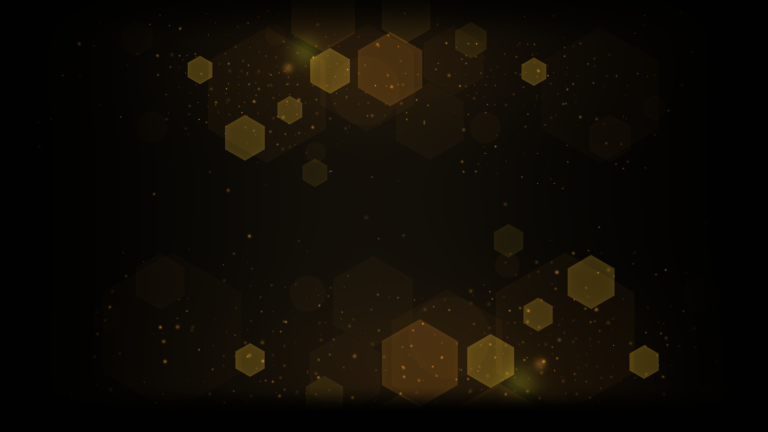
Write a WebGL 2 fragment shader that draws this background.

```glsl
#version 300 es
precision highp float;
// Dark amber backdrop with glowing hexagons, soft discs and drifting sparks.
// One cluster is drawn twice: upright along the top, and turned by half a
// circle and enlarged along the bottom. A vignette darkens the borders.

uniform vec2 u_resolution;
out vec4 fragColor;

const vec3 HAZE = vec3(0.066, 0.054, 0.030);
const vec3 BROWN = vec3(0.070, 0.042, 0.012);
const vec3 AMBER = vec3(0.170, 0.105, 0.025);
const vec3 GOLD = vec3(0.250, 0.200, 0.045);
const vec3 SPARK = vec3(0.520, 0.320, 0.090);
const vec3 OLIVE = vec3(0.150, 0.160, 0.030);

// Shapes: centre x, centre y, radius, strength (canvas height = 1)
const vec4 HEXES[10] = vec4[10](
  vec4(0.463, 0.838, 0.033, 1.00), vec4(1.236, 0.834, 0.033, 0.95),
  vec4(0.764, 0.836, 0.053, 0.95), vec4(0.903, 0.840, 0.086, 0.85),
  vec4(0.567, 0.681, 0.053, 0.85), vec4(0.671, 0.745, 0.033, 0.80),
  vec4(0.729, 0.600, 0.033, 0.34), vec4(0.748, 0.965, 0.085, 0.40),
  vec4(0.940, 0.965, 0.065, 0.35), vec4(1.090, 0.907, 0.042, 0.32));
const vec4 FAINT[8] = vec4[8](
  vec4(0.618, 0.780, 0.157, 0.20), vec4(1.389, 0.780, 0.157, 0.10),
  vec4(0.317, 0.912, 0.042, 0.10), vec4(1.412, 0.680, 0.055, 0.14),
  vec4(1.516, 0.750, 0.030, 0.08), vec4(0.995, 0.720, 0.090, 0.16),
  vec4(0.850, 0.820, 0.125, 0.16), vec4(1.050, 0.860, 0.080, 0.16));
const vec4 DISCS[5] = vec4[5](
  vec4(1.123, 0.704, 0.035, 0.18), vec4(0.731, 0.648, 0.024, 0.20),
  vec4(0.352, 0.706, 0.035, 0.10), vec4(0.637, 0.919, 0.024, 0.16),
  vec4(0.845, 0.790, 0.080, 0.14));

float hash(vec2 p) {
  return fract(sin(dot(p, vec2(127.1, 311.7))) * 43758.5453);
}

// Signed distance to a hexagon with a corner at the top
float hexDistance(vec2 p, float radius) {
  p = abs(p);
  return max(p.x, dot(p, vec2(0.5, 0.866))) - 0.866 * radius;
}

float blob(vec2 p, vec2 centre, vec2 size) {
  vec2 d = (p - centre) / size;
  return exp(-dot(d, d));
}

// Filled shape, slightly brighter towards its rim
float pane(float d, float radius, float blur) {
  float fill = 1.0 - smoothstep(-blur, blur, d);
  return fill * (0.88 + 0.22 * exp(-abs(d) / (0.12 * radius)));
}

// One jittered spark per grid cell, kept where the density allows
float sparks(vec2 p, float cell, float seed, float density) {
  vec2 id = floor(p / cell);
  vec2 jitter = vec2(hash(id + seed), hash(id + seed + 17.3));
  vec2 d = fract(p / cell) - mix(vec2(0.25), vec2(0.75), jitter);
  float chance = hash(id + seed + 41.9);
  float size = mix(0.05, 0.11, hash(id + seed + 73.1));
  float power = mix(0.2, 1.0, pow(hash(id + seed + 97.7), 2.0));
  return exp(-dot(d, d) / (size * size)) * power * step(chance, density);
}

vec3 cluster(vec2 p, float blur, float seed) {
  vec3 col = BROWN * blob(p, vec2(0.86, 0.86), vec2(0.42, 0.15));
  for (int i = 0; i < 8; i++) {
    vec4 s = FAINT[i];
    col += AMBER * s.w * pane(hexDistance(p - s.xy, s.z), s.z, blur);
  }
  for (int i = 0; i < 5; i++) {
    vec4 s = DISCS[i];
    col += AMBER * s.w * pane(length(p - s.xy) - s.z, s.z, blur * 2.0);
  }
  for (int i = 0; i < 10; i++) {
    vec4 s = HEXES[i];
    vec3 tint = mix(GOLD, AMBER, smoothstep(0.05, 0.085, s.z));
    col += tint * s.w * pane(hexDistance(p - s.xy, s.z), s.z, blur);
  }
  // Sparks gather in two swarms
  float density = 0.65 * blob(p, vec2(0.60, 0.81), vec2(0.21, 0.15))
                + 0.50 * blob(p, vec2(1.22, 0.79), vec2(0.22, 0.15))
                + 0.20 * blob(p, vec2(0.90, 0.82), vec2(0.20, 0.12));
  float light = sparks(p, 0.034, seed, density)
              + 0.7 * sparks(p + 0.013, 0.023, seed + 5.0, density);
  col += SPARK * light;
  // Flare beside the large hexagons
  col += OLIVE * blob(p, vec2(0.706, 0.880), vec2(0.035));
  col += SPARK * 0.5 * blob(p, vec2(0.667, 0.842), vec2(0.011));
  return col;
}

void main() {
  vec2 p = gl_FragCoord.xy / u_resolution.y;
  p.x += 0.5 * (16.0 / 9.0 - u_resolution.x / u_resolution.y);
  float blur = 0.8 / u_resolution.y;

  // Hazy centre
  vec3 col = HAZE * blob(p, vec2(0.86, 0.50), vec2(0.46, 0.62));

  // Upper cluster and its turned, enlarged twin
  vec2 turned = vec2(0.463, 0.838) + (vec2(1.491, 0.162) - p) / 1.18;
  col += cluster(p, blur, 3.0) + cluster(turned, blur, 29.0);

  // Vignette
  float rows = smoothstep(0.045, 0.11, p.y) * (1.0 - 0.8 * smoothstep(0.90, 1.01, p.y));
  float columns = smoothstep(0.0, 0.40, p.x) * (1.0 - smoothstep(1.48, 1.72, p.x));
  fragColor = vec4(col * rows * columns + vec3(0.006, 0.005, 0.003), 1.0);
}
```
